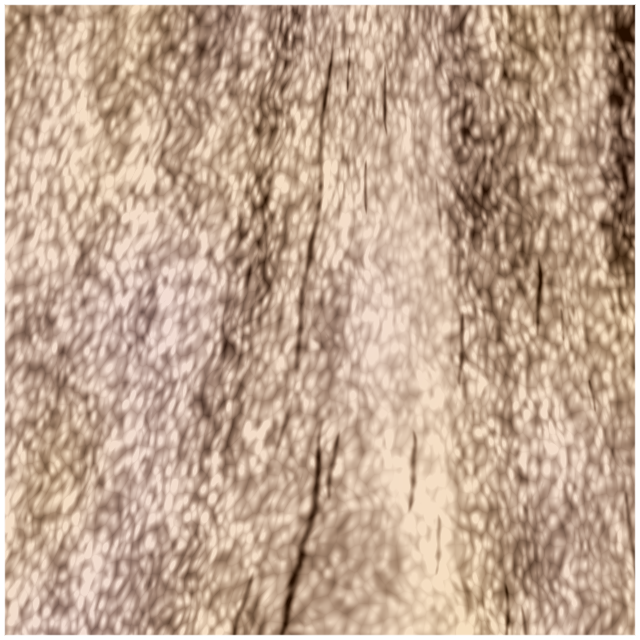
Give the GLSL for this texture, as a WebGL 1 fragment shader.

```glsl
precision highp float;
// Weathered bark: leaning fibrous grain, dark streaks, a pale ridge and thin cracks in a white frame.
uniform vec2 u_resolution;

const vec3 DARK_BARK = vec3(0.28, 0.18, 0.10);
const vec3 MID_BARK = vec3(0.65, 0.53, 0.43);
const vec3 PALE_BARK = vec3(0.96, 0.87, 0.77);
const vec3 MAUVE_TINT = vec3(-0.01, -0.005, 0.045);
const vec3 FRAME_COLOR = vec3(1.0);
const float FRAME_WIDTH = 0.0078;
const float BASE_TONE = 0.735;
const float LEFT_LEAN = 0.20;
const float RIGHT_LEAN = -0.05;
const vec2 GRAIN_CELLS = vec2(78.0, 40.0);
const vec2 FINE_CELLS = vec2(135.0, 68.0);
const vec2 FIBER_CELLS = vec2(52.0, 10.0);
const float GRAIN_CONTRAST = 0.36;
const float FINE_CONTRAST = 0.30;
const float FIBER_CONTRAST = 0.20;
const float CRACK_DEPTH = 0.42;
const int CRACK_COUNT = 16;

float hash(vec2 p) {
  vec3 a = fract(p.xyx * 0.1031);
  a += dot(a, a.yzx + 33.33);
  return fract((a.x + a.y) * a.z);
}

// Smooth value noise, centred on zero
float noise(vec2 p) {
  vec2 cell = floor(p);
  vec2 f = fract(p);
  f = f * f * (3.0 - 2.0 * f);
  float low = mix(hash(cell), hash(cell + vec2(1.0, 0.0)), f.x);
  float high = mix(hash(cell + vec2(0.0, 1.0)), hash(cell + 1.0), f.x);
  return mix(low, high, f.y) - 0.5;
}

// Cellular noise: bright at grain centres, dark in the creases
float grains(vec2 p) {
  vec2 cell = floor(p);
  float nearest = 4.0;
  for (int y = -1; y <= 1; y++) {
    for (int x = -1; x <= 1; x++) {
      vec2 id = cell + vec2(float(x), float(y));
      vec2 center = id + vec2(hash(id), hash(id + 71.7));
      vec2 d = center - p;
      nearest = min(nearest, dot(d, d));
    }
  }
  return 0.47 - sqrt(nearest);
}

float bump(float x, float center, float width) {
  float d = (x - center) / width;
  return exp(-d * d);
}

// Tapered vertical crack with a wandering path
float crack(vec2 p, vec2 center, float halfLength, float width) {
  float along = (p.y - center.y) / halfLength;
  float taper = max(1.0 - along * along, 0.0);
  float path = center.x + 0.004 * sin(p.y * 23.0 + center.x * 90.0) + 0.005 * noise(vec2(center.x * 50.0, p.y * 32.0));
  return bump(p.x, path, width * (0.4 + 0.6 * taper)) * smoothstep(0.0, 0.5, taper);
}

// Broad light and dark bands that follow the trunk
float bands(vec2 p, vec2 q) {
  float wander = 0.018 * noise(q * vec2(5.0, 9.0)) + 0.012 * noise(q * vec2(30.0, 25.0));
  float x = q.x + wander;
  float ridge = smoothstep(0.50, 0.64, x) * (1.0 - smoothstep(0.685, 0.73, x));
  ridge *= 1.0 - smoothstep(0.68, 0.95, p.y);
  float streak = bump(x, 0.375, 0.026) * mix(0.45, 1.0, smoothstep(0.25, 0.55, p.y));
  float hollow = smoothstep(0.69, 0.74, x) * (1.0 - smoothstep(0.78, 0.93, x));
  hollow *= mix(0.35, 1.0, smoothstep(0.3, 0.7, p.y));
  float shade = smoothstep(0.93, 0.975, p.x + wander) * smoothstep(0.42, 0.65, p.y);
  float leftSide = bump(x, 0.22, 0.13);
  return 0.11 * ridge - 0.20 * streak - 0.11 * hollow - 0.33 * shade - 0.045 * leftSide;
}

float cracks(vec2 q) {
  // Two long fissures beside the dark streak
  float depth = crack(q, vec2(0.525, 0.16), 0.19, 0.0048);
  float broken = 0.6 + 1.1 * noise(vec2(3.0, q.y * 13.0));
  depth = max(depth, broken * crack(q, vec2(0.472, 0.62), 0.36, 0.0055));
  // Short scattered splits
  for (int i = 0; i < CRACK_COUNT; i++) {
    float n = float(i);
    vec2 center = vec2(0.44 + 0.53 * fract(n * 0.618 + 0.2), hash(vec2(n, 5.0)));
    float size = hash(vec2(n, 19.0));
    float split = crack(q, center, mix(0.025, 0.085, size), mix(0.0028, 0.0045, size));
    depth = max(depth, split * mix(0.45, 0.9, hash(vec2(n, 31.0))));
  }
  return depth;
}

void main() {
  vec2 p = gl_FragCoord.xy / u_resolution;

  // Straighten the leaning fibres, then roughen them
  float lean = mix(LEFT_LEAN, RIGHT_LEAN, smoothstep(0.35, 0.75, p.x));
  vec2 q = vec2(p.x - lean * (p.y - 0.5), p.y);
  vec2 g = q + vec2(0.012, 0.008) * noise(q * vec2(24.0, 20.0));

  float band = bands(p, q);
  float mottle = 0.20 * noise(q * vec2(9.0, 3.0)) + 0.16 * noise(g * vec2(27.0, 8.0));
  float grain = GRAIN_CONTRAST * grains(g * GRAIN_CELLS) + FINE_CONTRAST * noise(g * FINE_CELLS) + FIBER_CONTRAST * noise(g * FIBER_CELLS);
  float roughness = clamp(1.0 - 3.5 * band, 0.6, 1.35);
  float tone = BASE_TONE + band + mottle + grain * roughness - CRACK_DEPTH * cracks(q);

  // Tone to colour, with patches of cooler bark
  vec3 color = mix(DARK_BARK, MID_BARK, clamp((tone - DARK_BARK.r) / (MID_BARK.r - DARK_BARK.r), -0.35, 1.0));
  color = mix(color, PALE_BARK, clamp((tone - MID_BARK.r) / (PALE_BARK.r - MID_BARK.r), 0.0, 1.0));
  color += MAUVE_TINT * (bump(q.x, 0.23, 0.12) * 0.6 + 1.6 * noise(q * vec2(7.0, 4.0)));

  // White frame
  vec2 inset = min(p, 1.0 - p);
  float edge = 1.0 / min(u_resolution.x, u_resolution.y);
  float inside = smoothstep(FRAME_WIDTH - edge, FRAME_WIDTH + edge, min(inset.x, inset.y));
  gl_FragColor = vec4(mix(FRAME_COLOR, clamp(color, 0.0, 1.0), inside), 1.0);
}
```
